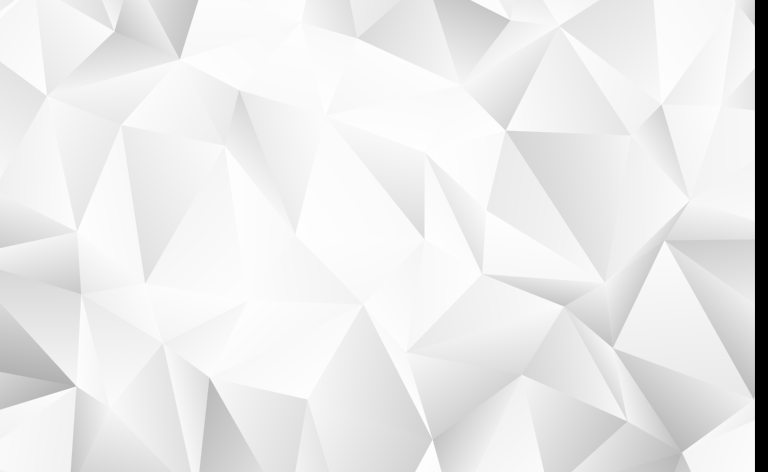
A WebGL 2 fragment shader for this background:

```glsl
#version 300 es
precision highp float;
// A pale low-poly backdrop: a jittered, rotated grid is split into triangles,
// and each facet gets its own linear grey ramp between its three corners.
// A soft glow lightens the upper middle; a black band closes the right side.

#define ROWS 5.3          // grid cells per canvas height
#define JITTER 0.84       // vertex scatter, in cells
#define TILT 0.42         // grid rotation in radians
#define SEED 11.0
#define MIN_AREA 0.12     // smallest facet allowed when picking a diagonal
#define BASE_SHADE 0.025  // darkness of the lightest facets
#define DEEP_SHADE 0.23   // extra darkness of the deepest facets
#define SHADE_POWER 2.1   // higher makes deep facets rarer
#define GLOW_CENTRE vec2(0.47, 0.68)
#define BAND_LEFT 0.983   // left side of the band, share of the width
#define EDGE_PIXELS 1.2

uniform vec2 u_resolution;
out vec4 fragColor;

// Integer hash giving three values in 0..1
vec3 hash3(vec3 key) {
    uvec3 v = uvec3(ivec3(key)) * 1664525u + 1013904223u;
    v.x += v.y * v.z; v.y += v.z * v.x; v.z += v.x * v.y;
    v ^= v >> 16u;
    v.x += v.y * v.z; v.y += v.z * v.x; v.z += v.x * v.y;
    return vec3(v >> 8u) * exp2(-24.0);
}

vec2 gridVertex(vec2 id) {
    return id + JITTER * (hash3(vec3(id, SEED)).xy - 0.5);
}

// Twice the signed area of triangle abc, positive when counter-clockwise
float turn(vec2 a, vec2 b, vec2 c) {
    vec2 u = b - a, v = c - a;
    return u.x * v.y - u.y * v.x;
}

float min3(vec3 v) { return min(v.x, min(v.y, v.z)); }
float max3(vec3 v) { return max(v.x, max(v.y, v.z)); }

// Returns (darkness * coverage, coverage) of one facet at p
vec2 facet(vec2 p, vec2 a, vec2 b, vec2 c, vec2 id, float softness) {
    vec3 areas = vec3(turn(b, c, p), turn(c, a, p), turn(a, b, p));
    vec3 edgeDistance = areas / vec3(length(c - b), length(a - c), length(b - a));
    float coverage = clamp(min3(edgeDistance) / softness + 0.5, 0.0, 1.0);
    vec3 weights = clamp(areas / max(turn(a, b, c), 1e-3), 0.0, 1.0);

    // Stretch the corner tones so that every ramp runs from light to dark
    vec3 corners = hash3(vec3(id, SEED + 1.0));
    float low = min3(corners);
    corners = (corners - low) / max(max3(corners) - low, 1e-3);
    float ramp = mix(0.2, 1.15, dot(weights, corners));

    float tone = hash3(vec3(id, SEED + 2.0)).x;
    float depth = BASE_SHADE + DEEP_SHADE * pow(tone, SHADE_POWER);
    return vec2(depth * ramp, 1.0) * coverage;
}

// Both facets of one grid cell, split along a valid diagonal
vec2 cellFacets(vec2 p, vec2 cell, float softness) {
    vec2 a = gridVertex(cell);
    vec2 b = gridVertex(cell + vec2(1, 0));
    vec2 c = gridVertex(cell + vec2(1, 1));
    vec2 d = gridVertex(cell + vec2(0, 1));
    float areaAC = min(turn(a, b, c), turn(a, c, d));
    float areaBD = min(turn(a, b, d), turn(b, c, d));
    bool useAC = areaAC > areaBD;
    if (min(areaAC, areaBD) > MIN_AREA)
        useAC = hash3(vec3(cell, SEED + 3.0)).x > 0.5;

    vec2 first = vec2(cell.x * 2.0, cell.y);
    vec2 second = first + vec2(1, 0);
    return useAC
        ? facet(p, a, b, c, first, softness) + facet(p, a, c, d, second, softness)
        : facet(p, a, b, d, first, softness) + facet(p, b, c, d, second, softness);
}

void main() {
    vec2 uv = gl_FragCoord.xy / u_resolution;
    float aspect = u_resolution.x / u_resolution.y;
    float pixel = 1.0 / u_resolution.y;
    vec2 canvas = vec2(uv.x * aspect, uv.y);

    // Rotated grid space
    float s = sin(TILT), k = cos(TILT);
    vec2 p = mat2(k, s, -s, k) * canvas * ROWS;
    float softness = EDGE_PIXELS * pixel * ROWS;

    // Blend the facets that reach this point
    vec2 total = vec2(0.05, 1.0) * 1e-4;
    for (int y = -1; y <= 1; y++)
        for (int x = -1; x <= 1; x++)
            total += cellFacets(p, floor(p) + vec2(x, y), softness);
    float darkness = total.x / total.y;

    // Glow in the upper middle
    vec2 fromGlow = (uv - GLOW_CENTRE) * vec2(aspect, 1.0);
    darkness *= mix(1.15, 0.6, exp(-5.0 * dot(fromGlow, fromGlow)));
    vec3 color = vec3(1.0 - darkness);

    // Black band on the right
    float band = clamp((uv.x - BAND_LEFT) * aspect / pixel + 0.5, 0.0, 1.0);
    fragColor = vec4(mix(color, vec3(0.0), band), 1.0);
}
```
